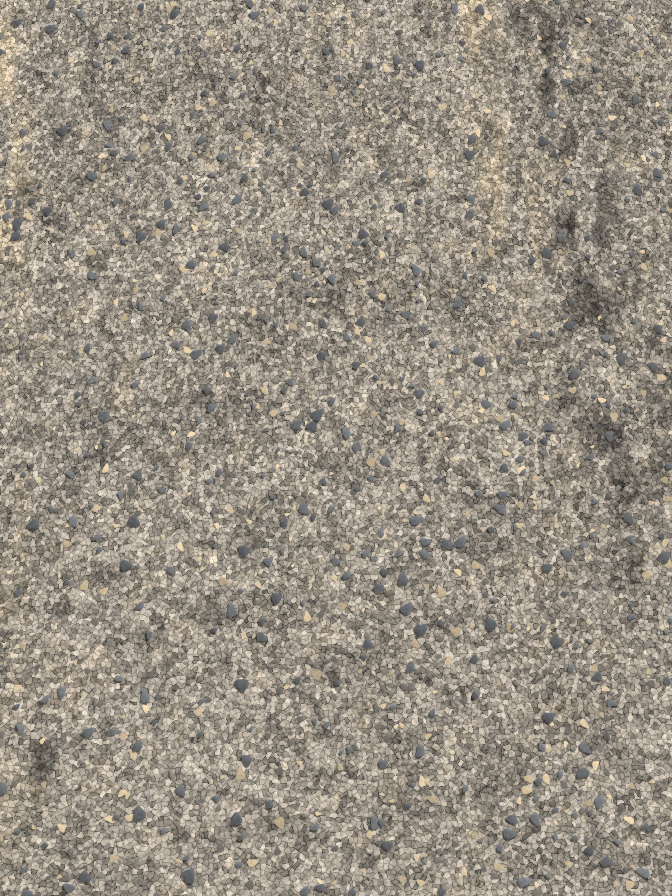
Give the GLSL for this texture, as a Shadertoy shader.

```glsl
#define ROAD_COLOR vec3(0.668, 0.634, 0.583)
#define SLATE_COLOR vec3(0.43, 0.445, 0.46)
#define SAND_COLOR vec3(0.86, 0.775, 0.63)
#define GREY_COLOR vec3(0.51, 0.495, 0.465)
#define GRAIN_CELLS 125.0
#define GRAIN_CONTRAST 0.31
#define CREVICE_DEPTH 0.17
#define PERSPECTIVE 0.22
#define SUN_DIR vec2(0.6, 0.8)

vec3 hash3(vec2 p) {
    vec3 q = fract(p.xyx * vec3(0.1031, 0.1030, 0.0973));
    q += dot(q, q.yxz + 33.33);
    return fract((q.xxy + q.yzz) * q.zyx);
}

float noise(vec2 p) {
    vec2 i = floor(p), f = fract(p);
    f = f * f * (3.0 - 2.0 * f);
    float low = mix(hash3(i).x, hash3(i + vec2(1, 0)).x, f.x);
    float high = mix(hash3(i + vec2(0, 1)).x, hash3(i + vec2(1, 1)).x, f.x);
    return mix(low, high, f.y);
}

float fbm(vec2 p) {
    float sum = 0.0, weight = 0.5;
    for (int k = 0; k < 4; k++) {
        sum += weight * noise(p);
        p = p * 2.03 + 17.7;
        weight *= 0.5;
    }
    return sum / 0.9375;
}

// Packed grit: x = random tone of the grain, y = darkness of the gap
vec2 grit(vec2 p) {
    vec2 cell = floor(p), f = fract(p);
    float nearest = 9.0, second = 9.0, tone = 0.0;
    for (int y = -1; y <= 1; y++)
    for (int x = -1; x <= 1; x++) {
        vec2 o = vec2(x, y);
        vec3 h = hash3(cell + o);
        float d = length(o + h.xy - f);
        if (d < nearest) {
            second = nearest;
            nearest = d;
            tone = h.z;
        } else {
            second = min(second, d);
        }
    }
    return vec2(tone, 1.0 - smoothstep(0.0, 0.3, second - nearest));
}

// Rounded, slightly angular chip
float stoneDistance(vec2 p, vec3 h, float radius) {
    float turn = h.x * 6.2832;
    vec2 q = mat2(cos(turn), sin(turn), -sin(turn), cos(turn)) * p;
    q.y *= 1.15 + 0.6 * h.y;
    float angle = atan(q.y, q.x + 1e-5);
    return length(q) * (1.0 + 0.15 * cos(3.0 * angle + 6.0 * h.z)) - radius;
}

// Scattered chips with a lit side and a short shadow
void scatterStones(inout vec3 color, vec2 ground, float cells, float share,
                   vec3 tint, float relief, float seed, float pixel) {
    vec2 p = ground * cells + seed;
    vec2 cell = floor(p), f = fract(p);
    float blur = pixel * cells;
    for (int y = -1; y <= 1; y++)
    for (int x = -1; x <= 1; x++) {
        vec2 o = vec2(x, y);
        vec3 place = hash3(cell + o), shape = hash3(cell + o + 71.3);
        if (place.z > share) continue;
        vec2 q = f - o - place.xy;
        float radius = mix(0.17, 0.4, shape.z * shape.z);
        float body = stoneDistance(q, shape, radius);
        float shadow = stoneDistance(q + SUN_DIR * 0.13, shape, radius);
        color *= 1.0 - relief * (1.0 - smoothstep(-blur, blur, shadow));
        float lit = dot(q, SUN_DIR) / radius;
        vec3 face = tint * (0.85 + 0.3 * shape.y + 0.28 * relief * lit);
        face += 0.07 * (noise(p * 7.0) - 0.5);
        color = mix(color, face, 0.92 * (1.0 - smoothstep(-blur, blur, body)));
    }
}

void mainImage(out vec4 fragColor, in vec2 fragCoord) {
    vec2 p = fragCoord / iResolution.x;

    // Ground coordinates: features shrink toward the top
    float scale = 1.0 - PERSPECTIVE * p.y;
    vec2 ground = vec2((p.x - 0.5) / scale, -log(scale) / PERSPECTIVE) + 3.0;
    float pixel = 0.8 / (iResolution.x * scale);

    // Gritty road surface
    vec2 warp = vec2(noise(ground * 180.0), noise(ground * 180.0 + 40.0)) - 0.5;
    vec2 grain = grit(ground * GRAIN_CELLS + 0.5 * warp);
    float tone = GRAIN_CONTRAST * (grain.x - 0.5) - CREVICE_DEPTH * grain.y;
    tone += 0.2 * (noise(ground * 230.0) - 0.5) + 0.2 * (fbm(ground * 38.0) - 0.5);
    tone += 0.12 * (fbm(ground * 5.0) - 0.5);
    vec3 color = ROAD_COLOR * (1.0 + 1.55 * tone);

    // Sandy wear along the left edge and a slanted lane on the right
    float streak = fbm(p * vec2(26.0, 9.0));
    float upper = smoothstep(0.45, 1.1, p.y);
    float lane = p.x - 0.945 + 0.18 * p.y;
    float edge = (1.0 - smoothstep(0.0, 0.07, p.x)) * (0.35 + 0.65 * upper);
    float wear = max(edge, exp(-lane * lane * 700.0) * upper);
    wear *= smoothstep(0.38, 0.65, streak);
    wear += 0.35 * smoothstep(0.6, 0.75, fbm(ground * 24.0 + 9.0));
    color = mix(color, SAND_COLOR * (1.0 + 1.2 * tone), 0.65 * min(wear, 1.0));

    // Dark oily streaks and one low patch
    float oilLane = lane - 0.1;
    vec2 spot = p - vec2(0.07, 0.2);
    float oil = exp(-oilLane * oilLane * 170.0) * smoothstep(0.3, 0.75, p.y);
    oil = max(oil, exp(-dot(spot, spot) * 500.0));
    oil *= smoothstep(0.42, 0.68, fbm(p * vec2(38.0, 16.0) + 5.0));
    oil += 0.5 * smoothstep(0.64, 0.76, fbm(ground * 20.0 + 31.0));
    color *= 1.0 - 0.36 * min(oil, 1.0);

    // Embedded chips, small to large
    scatterStones(color, ground, 62.0, 0.22, GREY_COLOR, 0.25, 13.0, pixel);
    scatterStones(color, ground, 46.0, 0.11, SAND_COLOR, 0.12, 57.0, pixel);
    scatterStones(color, ground, 36.0, 0.2, SLATE_COLOR, 0.42, 91.0, pixel);
    fragColor = vec4(clamp(color, 0.0, 1.0), 1.0);
}
```
